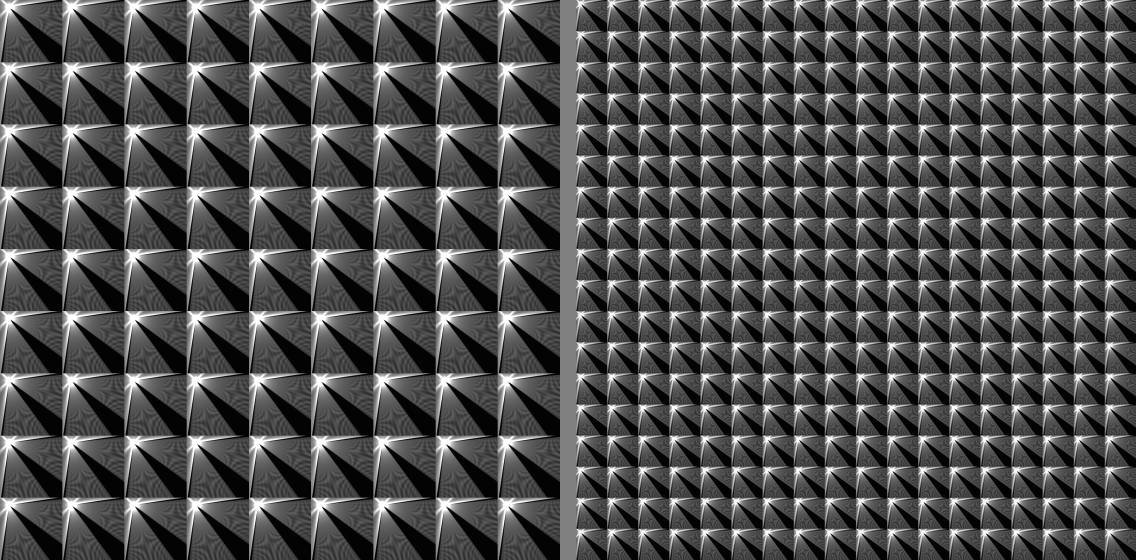
Left, the tile; right, the same tile 2 across and 2 down.
Write a Shadertoy shader that draws this pattern.

```glsl
// Nine by nine grid of grey light bursts with black wedges and fine moire grooves.

// Strength of a sine groove, fading out as its phase step per pixel grows.
float grooveFade(float phaseStep) {
    return 1.0 - smoothstep(1.0, 2.8, phaseStep);
}

// 1 between two angles, with edges softened by w.
float sector(float angle, float lo, float hi, float w) {
    return smoothstep(lo - w, lo + w, angle) * (1.0 - smoothstep(hi - w, hi + w, angle));
}

// Brightness of one burst; p is relative to its centre, y pointing down.
float burst(vec2 p, float px) {
    float r = max(length(p), 0.004);
    float w = 0.5 * px / r;

    // Angle away from the down-right diagonal; both halves mirror each other.
    float phi = abs(atan(p.y - p.x, p.x + p.y));
    vec2 q = vec2(min(p.x, p.y), max(p.x, p.y));

    // Radial grooves, and the saddle-shaped fringes they beat into.
    float radial = sin(70.0 * phi) * grooveFade(70.0 * px / r);
    vec2 carrier = vec2(1.45, -0.45);
    vec2 slope = vec2(q.y, -q.x) / (r * r) - carrier;
    float fringe = sin(220.0 * (atan(q.x, q.y) - dot(carrier, q)));
    fringe *= grooveFade(220.0 * length(slope) * px);
    float body = 0.18 + 0.07 / r + 0.035 * radial + 0.06 * fringe;

    // Bright side streaks and a small cross of rays behind the centre.
    float streak = 0.3 / r * exp(-9.0 * max(phi - 0.93, 0.0));
    float rays = 0.06 / r * pow(abs(cos(2.0 * phi)), 20.0);
    float back = 0.2 + 0.04 / r + streak + rays + 0.04 * radial;

    float light = mix(body, back, smoothstep(0.93 - w, 0.93 + w, phi));

    // Broad wedge on the diagonal and a thin shadow beside each streak.
    light *= smoothstep(0.148 - w, 0.148 + w, phi);
    light *= 1.0 - sector(phi, 0.895, 0.93, w);

    // White core.
    light += 0.9 * exp(-r * r * 900.0);
    return clamp(light, 0.01, 1.0);
}

void mainImage(out vec4 fragColor, in vec2 fragCoord) {
    const float repeats = 9.0;
    float px = repeats / iResolution.y;
    float light = 0.0;

    // Average a 3 by 3 grid of samples to smooth the tile borders.
    for (int j = -1; j <= 1; j++) {
        for (int i = -1; i <= 1; i++) {
            vec2 uv = (fragCoord + vec2(i, j) / 3.0) / iResolution.xy;
            vec2 cell = fract(uv * repeats);
            light += burst(vec2(cell.x - 0.145, 0.885 - cell.y), px);
        }
    }
    fragColor = vec4(vec3(light / 9.0), 1.0);
}
```
